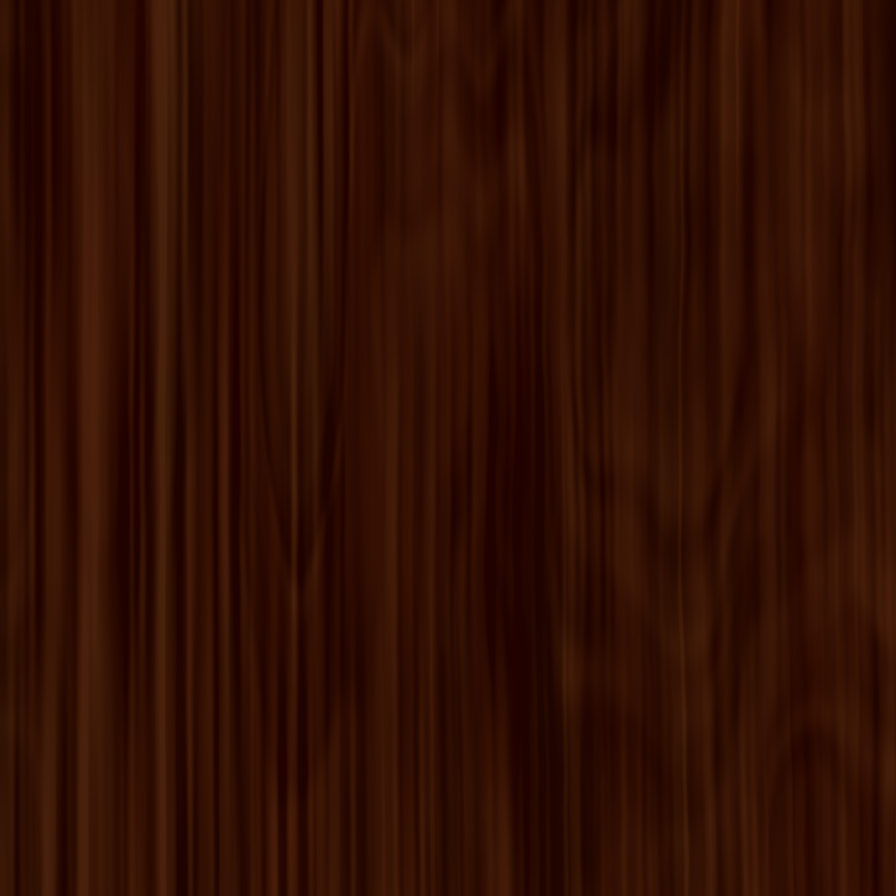
Give the GLSL for this texture, as a three.js fragment shader.

```glsl
// Dark walnut wood with fine vertical grain, long cathedral arches and soft smoky patches.
varying vec2 vUv;

float hash(vec2 p) {
  return fract(sin(dot(p, vec2(127.1, 311.7))) * 43758.5453);
}

// Smooth value noise, 0 to 1
float noise(vec2 p) {
  vec2 cell = floor(p);
  vec2 f = fract(p);
  f = f * f * (3.0 - 2.0 * f);
  float low = mix(hash(cell), hash(cell + vec2(1.0, 0.0)), f.x);
  float high = mix(hash(cell + vec2(0.0, 1.0)), hash(cell + vec2(1.0, 1.0)), f.x);
  return mix(low, high, f.y);
}

// Layered noise, centred on zero
float fbm(vec2 p) {
  float sum = 0.0;
  float gain = 0.5;
  for (int i = 0; i < 4; i++) {
    sum += gain * (noise(p) - 0.5);
    p = p * 2.03 + vec2(17.3, 9.1);
    gain *= 0.5;
  }
  return sum;
}

// Nearly straight fibres: columns of noise stretched along the trunk
float fibres(vec2 p, float count, float stretch) {
  return noise(vec2(p.x * count, p.y * stretch + hash(vec2(count, 3.0)) * 20.0)) - 0.5;
}

// Growth rings: contours of a tall height field, closing into arches
float rings(vec2 p) {
  float height = noise(vec2(p.x * 9.0 + 2.0, p.y * 1.6 + 4.0));
  height += 0.2 * noise(vec2(p.x * 24.0, p.y * 3.0 + 8.0));
  return noise(vec2(height * 17.0, p.x * 5.0)) - 0.5;
}

void main() {
  // Gentle sideways sway of the grain, stronger toward the right
  float openSide = smoothstep(0.3, 0.65, vUv.x);
  vec2 grain = vUv;
  grain.x += mix(0.006, 0.022, openSide) * fbm(vec2(vUv.x * 5.0, vUv.y * 2.5));

  // Fine and medium streaks, crowded on the left
  float fine = 0.62 * fibres(grain, 170.0, 2.5) + 0.55 * fibres(grain, 95.0, 1.6);
  float medium = fibres(grain, 42.0, 1.5);
  float tone = 0.48 + fine * mix(1.45, 0.85, openSide) + 0.38 * medium;

  // Arches and broad dark patches
  tone += 0.4 * rings(grain);
  float patches = fbm(vec2(grain.x * 9.0 + 3.0, vUv.y * 2.3 + 1.0));
  tone += patches * mix(0.25, 0.85, openSide);

  // Mottled figure in the open grain
  tone += 0.45 * openSide * fbm(vec2(grain.x * 40.0, vUv.y * 9.0));

  // Sparse pale threads
  float thread = noise(vec2(grain.x * 110.0 + 40.0, vUv.y * 0.9));
  tone += 0.35 * smoothstep(0.76, 0.98, thread);
  tone = clamp(tone, 0.0, 1.15);

  // Near-black maroon rising to warm brown
  vec3 maroon = vec3(0.125, 0.010, 0.0);
  vec3 brown = vec3(0.265, 0.110, 0.035);
  vec3 color = mix(maroon, brown, vec3(tone, tone, tone * tone));

  // Slow drift between reddish and olive brown
  float redness = fbm(vec2(grain.x * 20.0 + 9.0, vUv.y * 1.5));
  color += redness * vec3(0.02, -0.02, -0.005);

  gl_FragColor = vec4(max(color, 0.0), 1.0);
}
```
